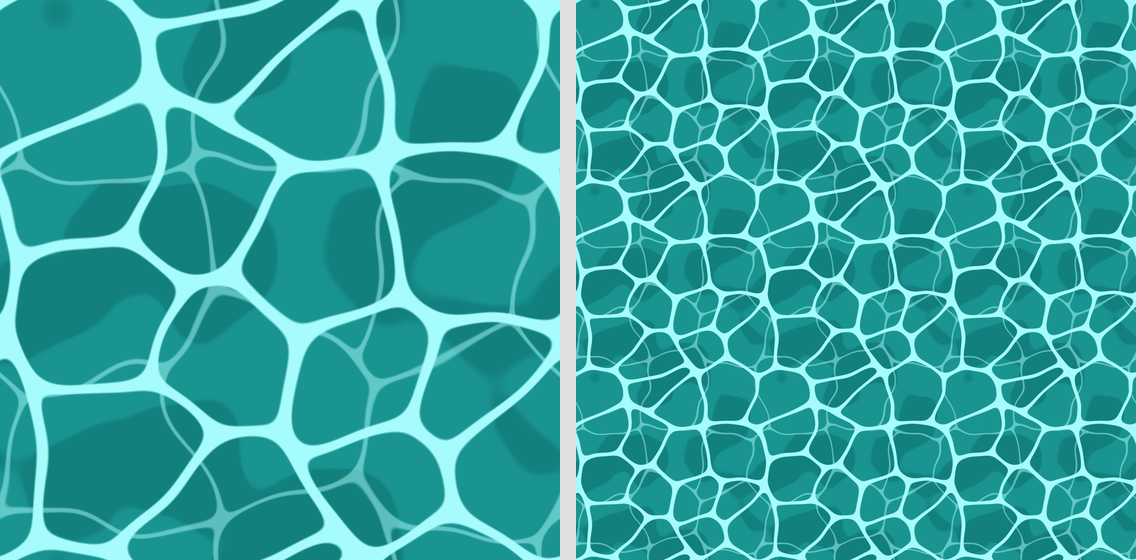
Left, the tile; right, the same tile 3 across and 3 down.
Write a three.js fragment shader that draws this texture.

```glsl
// Stylised water caustics: a bold, rounded cellular web over a fainter thin web,
// on teal water with soft dark pools. Cells wrap and the sine warp uses whole
// frequencies, so the tile repeats without a seam.

varying vec2 vUv;

const float TAU = 6.2831853;

const vec3 WATER_LIGHT = vec3(0.10, 0.58, 0.57);
const vec3 WATER_DARK  = vec3(0.07, 0.50, 0.49);
const vec3 FOAM        = vec3(0.65, 0.99, 0.99);

// Cells per side; lengths in canvas units
const float BOLD_CELLS = 4.0;
const float BOLD_HALF_WIDTH = 0.0085;
const float BOLD_FLARE = 0.014;
const float THIN_CELLS = 3.0;
const float THIN_HALF_WIDTH = 0.0042;
const float THIN_FLARE = 0.008;
const float THIN_OPACITY = 0.5;
const float EDGE_SOFTNESS = 0.0022;
const float JITTER = 0.76;

const float POOL_CELLS = 4.0;
const float POOL_RADIUS = 0.10;
const float POOL_LEVEL = 0.41;
const float POOL_SOFTNESS = 0.03;
const float HALO_SOFTNESS = 0.13;
const float HALO_SHARE = 0.14;

vec2 hash2(vec2 cell, float seed) {
  vec2 h = vec2(dot(cell, vec2(127.1, 311.7)), dot(cell, vec2(269.5, 183.3)));
  return fract(sin(h + seed * 17.31) * 43758.55);
}

// Jittered point of a cell, wrapped at the tile border
vec2 cellPoint(vec2 cell, float count, float seed) {
  return cell + 0.5 + JITTER * (hash2(mod(cell, count), seed) - 0.5);
}

// Layered sines bend straight cell walls into ripples
vec2 ripple(vec2 p, float amount, float phase) {
  vec2 slow = sin(TAU * vec2(2.0 * p.y + p.x, 2.0 * p.x - p.y) + vec2(phase, phase * 2.3));
  vec2 mid  = sin(TAU * vec2(4.0 * p.y - p.x, 3.0 * p.x + 2.0 * p.y) + vec2(phase * 1.7, phase));
  vec2 fast = sin(TAU * vec2(5.0 * p.y + 3.0 * p.x, 6.0 * p.x - 2.0 * p.y) + phase * 3.1);
  return p + amount * (slow + 0.6 * mid + 0.3 * fast);
}

// Distance to the cell walls; a smooth minimum rounds cells and flares junctions
float wallDistance(vec2 uv, float count, float flare, float seed) {
  vec2 p = uv * count;
  vec2 home = floor(p);
  vec2 nearestCell = home;
  vec2 nearest = vec2(0.0);
  float best = 100.0;
  for (int j = -1; j <= 1; j++) {
    for (int i = -1; i <= 1; i++) {
      vec2 cell = home + vec2(float(i), float(j));
      vec2 toPoint = cellPoint(cell, count, seed) - p;
      float d = dot(toPoint, toPoint);
      if (d < best) {
        best = d;
        nearest = toPoint;
        nearestCell = cell;
      }
    }
  }
  float k = flare * count;
  float total = 0.0;
  for (int j = -2; j <= 2; j++) {
    for (int i = -2; i <= 2; i++) {
      if (i == 0 && j == 0) continue;
      vec2 cell = nearestCell + vec2(float(i), float(j));
      vec2 other = cellPoint(cell, count, seed) - p;
      float wall = dot(0.5 * (nearest + other), normalize(other - nearest));
      total += exp(-wall / k);
    }
  }
  return -flare * log(max(total, 1e-20));
}

// Sum of soft round blobs of varied strength, merging into pools
float poolField(vec2 uv, float seed) {
  vec2 p = uv * POOL_CELLS;
  vec2 home = floor(p);
  float field = 0.0;
  for (int j = -1; j <= 1; j++) {
    for (int i = -1; i <= 1; i++) {
      vec2 cell = home + vec2(float(i), float(j));
      vec2 r = (cellPoint(cell, POOL_CELLS, seed) - p) / (POOL_CELLS * POOL_RADIUS);
      float strength = 0.35 + 1.1 * hash2(mod(cell, POOL_CELLS), seed + 5.0).x;
      field += strength * exp(-dot(r, r));
    }
  }
  return field;
}

float lineMask(float d, float halfWidth) {
  return 1.0 - smoothstep(halfWidth - EDGE_SOFTNESS, halfWidth + EDGE_SOFTNESS, d);
}

void main() {
  // Dark pools with a faint halo
  float field = poolField(ripple(vUv, 0.018, 4.0), 3.0) - POOL_LEVEL;
  float pool = smoothstep(-POOL_SOFTNESS, POOL_SOFTNESS, field);
  float halo = smoothstep(-HALO_SOFTNESS, HALO_SOFTNESS, field);
  vec3 color = mix(WATER_LIGHT, WATER_DARK, mix(pool, halo, HALO_SHARE));

  // Thin web below, bold web on top
  float thin = wallDistance(ripple(vUv, 0.018, 2.0), THIN_CELLS, THIN_FLARE, 7.0);
  float bold = wallDistance(ripple(vUv, 0.011, 0.7), BOLD_CELLS, BOLD_FLARE, 1.0);
  color = mix(color, FOAM, THIN_OPACITY * lineMask(thin, THIN_HALF_WIDTH));
  color = mix(color, FOAM, lineMask(bold, BOLD_HALF_WIDTH));

  gl_FragColor = vec4(color, 1.0);
}
```
